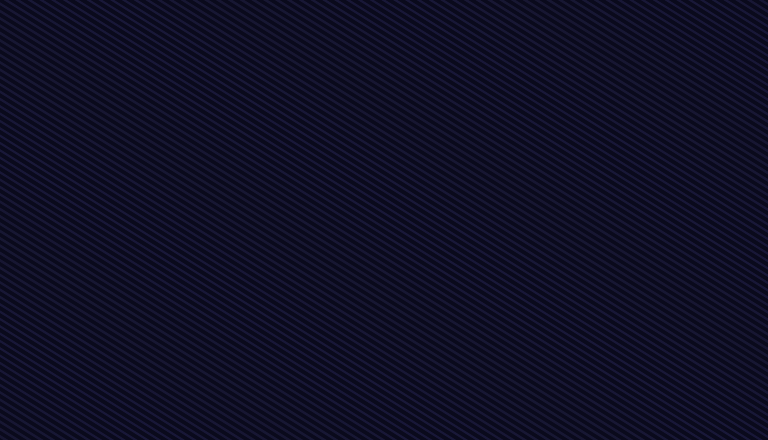
This pattern is drawn by a WebGL 2 fragment shader. Its source:

```glsl
#version 300 es
precision highp float;
// Fine diagonal pinstripes on midnight navy, with faint broad sheen bands.

uniform vec2 u_resolution;
out vec4 fragColor;

const float TAU = 6.2831853;
const vec3 NIGHT = vec3(0.040, 0.038, 0.108);
const vec3 STRIPE = vec3(0.092, 0.090, 0.200);
const vec3 SHEEN_STRIPE = vec3(0.098, 0.094, 0.225);

// Cycles per canvas height along x and y
const vec2 STRIPE_FREQ = vec2(37.3, 60.0);
const vec2 SHEEN_FREQ = vec2(1.49, 2.2);
const float SHEEN_OFFSET = 0.50;

float hash(float n) {
    return fract(sin(n * 127.1) * 43758.5453);
}

// Coverage of a repeating stripe; width and blur are fractions of a period
float stripeMask(float phase, float width, float blur) {
    float dist = abs(fract(phase) - 0.5);
    return 1.0 - smoothstep(0.5 * (width - blur), 0.5 * (width + blur), dist);
}

// Soft wave from 0 to 1, peaking at whole phases
float sheenWave(float phase) {
    return 0.5 + 0.5 * cos(TAU * phase);
}

void main() {
    vec2 p = gl_FragCoord.xy / u_resolution.y;
    float phase = dot(p, STRIPE_FREQ);
    float pixel = length(STRIPE_FREQ) / u_resolution.y;

    // Broad bands where the stripes turn finer and bluer
    float sheen = sheenWave(dot(p, SHEEN_FREQ) - SHEEN_OFFSET);
    float width = mix(0.42, 0.36, sheen);
    float mask = stripeMask(phase, width, max(pixel, 0.12));

    // Slight strength change from one stripe to the next
    float strength = mix(0.93, 1.0, hash(floor(phase)));
    vec3 stripe = mix(STRIPE, SHEEN_STRIPE, sheen);
    fragColor = vec4(mix(NIGHT, stripe, mask * strength), 1.0);
}
```
